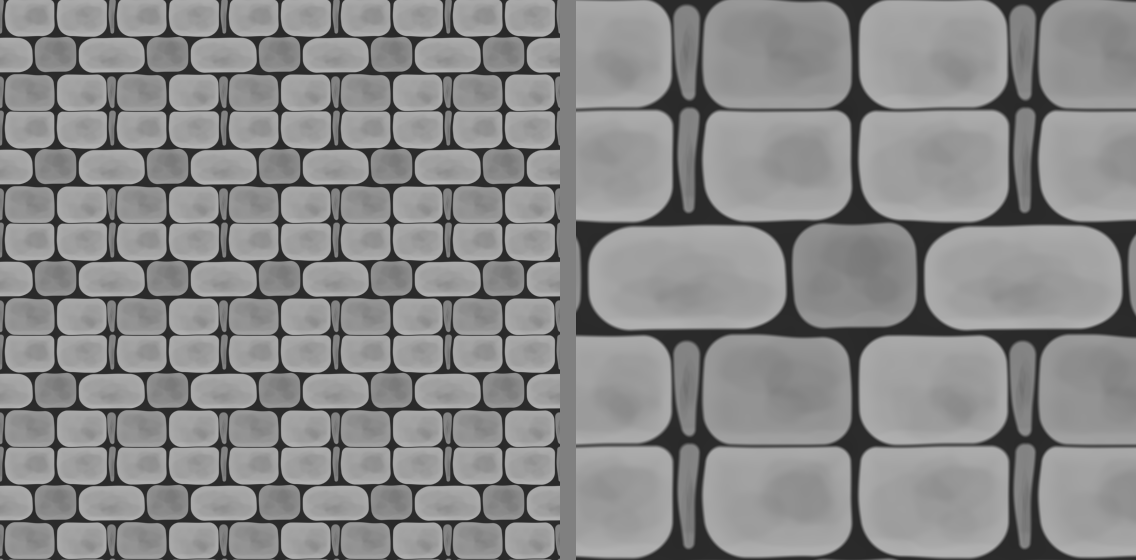
Left, the full canvas; right, a detail of the centre.
This texture is drawn by a WebGL 2 fragment shader. Its source:

```glsl
#version 300 es
precision highp float;
// Seamless grey cobblestone wall: three courses of rounded, hand-painted stones.
uniform vec2 u_resolution;
out vec4 outColor;

#define REPEATS 5.0        // tiles across and down
#define MORTAR 0.165       // grey of the joints
#define WOBBLE 0.012       // unevenness of the outlines
#define BOW 0.012          // bulge of the stone sides
#define RIM_LIGHT 0.025    // brightening near the outline
#define FOOT_LIGHT 0.025   // pale band along the lower edge
#define DAB_DEPTH 0.017    // darkness of one brush dab
#define DABS 5             // brush dabs per stone
#define EDGE_SOFTNESS 0.007

const int STONES = 8;

// Centre and half size of each stone, in tile units.
const vec4 BOX[STONES] = vec4[](
    vec4(0.268, 0.840, 0.221, 0.165), vec4(0.734, 0.840, 0.223, 0.165),
    vec4(0.498, 0.513, 0.187, 0.155), vec4(0.999, 0.506, 0.292, 0.157),
    vec4(0.268, 0.172, 0.221, 0.160), vec4(0.734, 0.172, 0.223, 0.160),
    vec4(0.000, 0.857, 0.026, 0.155), vec4(0.000, 0.174, 0.034, 0.140));

// Upper corner radius, lower corner radius, widening to the top, grey.
const vec4 STYLE[STONES] = vec4[](
    vec4(0.045, 0.110, 0.015, 0.630), vec4(0.045, 0.110, 0.015, 0.638),
    vec4(0.085, 0.090, 0.000, 0.535), vec4(0.120, 0.115, 0.000, 0.638),
    vec4(0.075, 0.080, -0.02, 0.570), vec4(0.080, 0.100, -0.01, 0.634),
    vec4(0.026, 0.020, 0.300, 0.500), vec4(0.040, 0.026, 0.350, 0.490));

float hash(vec2 p) {
    vec3 q = fract(p.xyx * 0.1031);
    q += dot(q, q.yzx + 33.33);
    return fract((q.x + q.y) * q.z);
}

// Value noise that wraps once per tile.
float wrapNoise(vec2 p, float cells) {
    p *= cells;
    vec2 i = floor(p), f = fract(p);
    f = f * f * (3.0 - 2.0 * f);
    vec2 a = mod(i, cells), b = mod(i + 1.0, cells);
    return mix(mix(hash(a), hash(vec2(b.x, a.y)), f.x),
               mix(hash(vec2(a.x, b.y)), hash(b), f.x), f.y);
}

// Distance to a tapered box with separate upper and lower corner radii.
float stoneDistance(vec2 q, vec2 halfSize, vec3 shape) {
    float level = clamp(q.y / halfSize.y, -1.0, 1.0);
    float bow = min(BOW, 0.15 * halfSize.x);
    halfSize.x = halfSize.x * (1.0 + shape.z * level) - bow * level * level;
    float radius = min(q.y > 0.0 ? shape.x : shape.y, halfSize.x);
    vec2 e = abs(q) - halfSize + radius;
    return min(max(e.x, e.y), 0.0) + length(max(e, 0.0)) - radius;
}

// Painted grey of a stone at n, where the stone spans -1 to 1.
float stoneGrey(vec2 n, float d, float grey, float id, float grain) {
    grey += RIM_LIGHT * smoothstep(-0.07, -0.01, d);
    grey += FOOT_LIGHT * (1.0 - smoothstep(-0.82, -0.68, n.y + 0.3 * (grain - 0.5)));
    for (int k = 0; k < DABS; k++) {
        vec2 seed = vec2(id * 7.0 + 3.0, float(k) * 5.0 + 1.0);
        vec2 centre = vec2(hash(seed), hash(seed + 17.0)) - 0.5;
        float radius = 0.28 + 0.42 * hash(seed + 41.0);
        float reach = length(n - centre) + 0.25 * (grain - 0.5);
        grey -= DAB_DEPTH * (1.0 - smoothstep(radius - 0.13, radius + 0.05, reach));
    }
    return grey + 0.025 * (grain - 0.5);
}

void main() {
    vec2 tile = fract(gl_FragCoord.xy / u_resolution * REPEATS);
    float soft = max(EDGE_SOFTNESS, 0.8 * REPEATS / u_resolution.y);

    // Uneven outlines and brush grain
    vec2 bend = vec2(wrapNoise(tile, 7.0), wrapNoise(tile + 0.37, 7.0)) - 0.5;
    float grain = 0.65 * wrapNoise(tile, 11.0) + 0.35 * wrapNoise(tile, 23.0);

    // Stones laid over the mortar
    float grey = MORTAR + 0.015 * (grain - 0.5);
    for (int i = 0; i < STONES; i++) {
        vec2 q = fract(tile - BOX[i].xy + 0.5) - 0.5;
        float d = stoneDistance(q + bend * WOBBLE, BOX[i].zw, STYLE[i].xyz);
        float paint = stoneGrey(q / BOX[i].zw, d, STYLE[i].w, float(i), grain);
        grey = mix(grey, paint, 1.0 - smoothstep(-soft, soft, d));
    }
    outColor = vec4(vec3(grey), 1.0);
}
```
